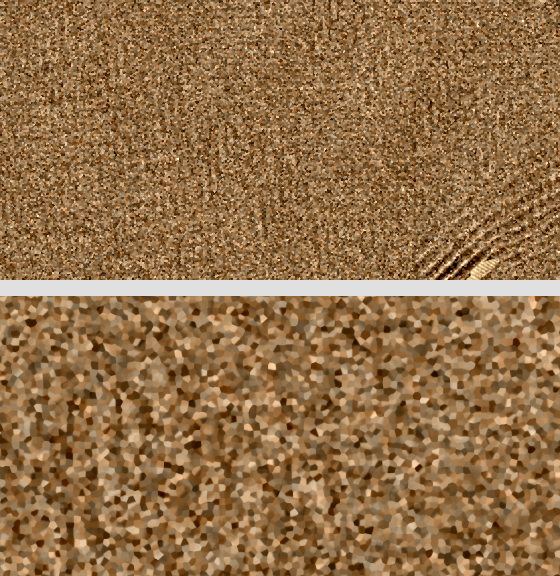
Top, the full canvas; bottom, a detail of the centre.
A Shadertoy shader for this texture:

```glsl
const vec3 SAND = vec3(0.572, 0.430, 0.270);
const vec3 WARM_SHIFT = vec3(0.045, 0.0, -0.035);
const vec3 SHELL_COLOR = vec3(0.86, 0.73, 0.52);

const float FINE_GRAINS = 138.0;     // grains per canvas height
const float COARSE_GRAINS = 74.0;
const float FINE_CONTRAST = 0.36;
const float COARSE_CONTRAST = 0.11;
const float MOTTLE_CONTRAST = 0.07;
const float GLINT = 0.26;
const float GRAIN_SHARPNESS = 10.0;

const vec2 RIPPLE_CENTER = vec2(2.45, -0.75);
const float RIPPLE_RADIUS = 1.21;
const float RIPPLE_SPACING = 0.045;
const float RIPPLE_CONTRAST = 0.17;

const vec2 SHELL_CENTER = vec2(1.715, 0.035);
const vec2 SHELL_AXIS = vec2(0.70, 0.714);
const float SHELL_LENGTH = 0.055;
const float SHELL_WIDTH = 0.019;

float hash(vec2 p) {
    return fract(sin(dot(p, vec2(127.1, 311.7))) * 43758.5453);
}

float noise(vec2 p) {
    vec2 i = floor(p), f = fract(p);
    f = f * f * (3.0 - 2.0 * f);
    float low = mix(hash(i), hash(i + vec2(1, 0)), f.x);
    float high = mix(hash(i + vec2(0, 1)), hash(i + vec2(1, 1)), f.x);
    return mix(low, high, f.y);
}

// Soft Voronoi grains: x = brightness, y = warmth, z = glint
vec3 grains(vec2 p) {
    vec2 cell = floor(p);
    vec3 sum = vec3(0.0);
    float total = 0.0;
    for (int y = -1; y <= 1; y++)
    for (int x = -1; x <= 1; x++) {
        vec2 id = cell + vec2(x, y);
        vec2 jitter = vec2(hash(id), hash(id + 19.7));
        vec2 d = id + 0.1 + 0.8 * jitter - p;
        float w = exp(-GRAIN_SHARPNESS * dot(d, d));
        float tone = hash(id + 41.3) + hash(id + 73.9) - 1.0;
        float warmth = 2.0 * hash(id + 97.1) - 1.0;
        float glint = smoothstep(0.965, 0.99, hash(id + 131.5));
        sum += w * vec3(tone, warmth, glint);
        total += w;
    }
    return sum / total;
}

// Arched ridges that fan out and fade toward the upper right
float ripples(vec2 p) {
    float d = length(p - RIPPLE_CENTER) - RIPPLE_RADIUS;
    d += 0.024 * (noise(p * 9.0) - 0.5) + 0.010 * (noise(p * 38.0) - 0.5);
    float phase = 6.2832 * d / (RIPPLE_SPACING * (0.85 + p.y));
    float wave = sin(phase + 0.5 * sin(phase));
    float crest = pow(0.5 + 0.5 * wave, 4.0);

    float reach = 0.10 + 0.33 * p.y;
    float outer = 1.0 - smoothstep(-0.04, reach, d);
    float inner = smoothstep(-0.30, -0.09, d);
    float strength = outer * inner * mix(1.0, 0.5, smoothstep(0.05, 0.4, p.y));
    float patches = 0.6 + 0.8 * noise(p * 14.0 + 5.0);
    float hollow = exp(-dot(p - vec2(1.61, 0.04), p - vec2(1.61, 0.04)) * 110.0);
    float relief = 0.75 * wave + 0.9 * crest - 0.3;
    return strength * RIPPLE_CONTRAST * (patches * relief + hollow * (1.1 * wave - 0.5));
}

// Fluted shell: x = coverage, y = shading, z = cast shadow
vec3 shell(vec2 p) {
    vec2 q = p - SHELL_CENTER;
    vec2 local = vec2(dot(q, SHELL_AXIS), dot(q, vec2(-SHELL_AXIS.y, SHELL_AXIS.x)));
    local.y += 5.0 * local.x * local.x;
    float taper = SHELL_WIDTH * (1.0 - 0.35 * local.x / SHELL_LENGTH);
    float along = max(abs(local.x) - SHELL_LENGTH, 0.0);
    float d = length(vec2(along, local.y)) - taper;
    d += 0.012 * (noise(p * 70.0) - 0.5);
    float flutes = sin(local.x * 520.0 + local.y * 130.0);
    float shade = 0.10 * flutes + 5.0 * local.y;
    float shadow = exp(-pow((local.y - 0.036) / 0.014, 2.0));
    shadow *= 1.0 - smoothstep(0.04, 0.10, abs(local.x));
    return vec3(1.0 - smoothstep(-0.005, 0.004, d), shade, shadow);
}

void mainImage(out vec4 fragColor, in vec2 fragCoord) {
    vec2 p = fragCoord / iResolution.y;

    // Grains in two sizes over a faint broad mottle
    vec3 fine = grains(p * FINE_GRAINS);
    vec3 coarse = grains(p * COARSE_GRAINS + 37.0);
    float mottle = 0.6 * noise(p * 7.0) + 0.4 * noise(p * 21.0) - 0.5;
    float texture_tone = FINE_CONTRAST * fine.x + COARSE_CONTRAST * coarse.x;
    float tone = texture_tone + MOTTLE_CONTRAST * mottle + GLINT * fine.z;

    // Relief and shell
    vec3 shellPart = shell(p);
    tone += ripples(p) - 0.22 * shellPart.z;
    vec3 color = SAND + tone + WARM_SHIFT * (fine.y + 0.5 * coarse.y);
    vec3 shellColor = SHELL_COLOR + shellPart.y + 0.4 * texture_tone;
    color = mix(color, shellColor, shellPart.x);

    fragColor = vec4(clamp(color, 0.0, 1.0), 1.0);
}
```
